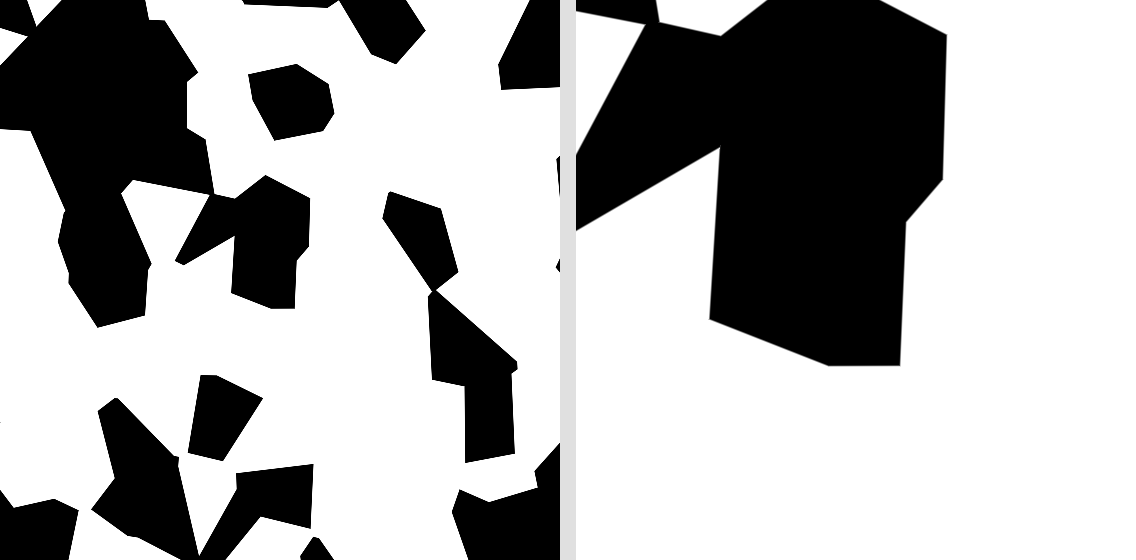
Left: the whole. Right: its middle third, enlarged.
This pattern is drawn by a three.js fragment shader. Its source:

```glsl
varying vec2 vUv;

vec2 hash2(vec2 p) {
  vec2 q = vec2(dot(p, vec2(127.1, 311.7)), dot(p, vec2(269.5, 183.3)));
  return fract(sin(q) * 43758.5453);
}

// Cubes modulo a prime shuffle the cells while keeping the dark share steady.
bool isDark(vec2 cell) {
  float i = floor(mod(cell.x + 8.0 * cell.y + 0.5, 71.0));
  return mod(i * i * i + 0.5, 71.0) < 25.0;
}

void main() {
  vec2 p = vec2(vUv.x, 1.0 - vUv.y) * 8.8;
  vec2 base = floor(p);

  // Nearest dark seed and nearest light seed, as offsets from p.
  vec2 darkSeed = vec2(9.0);
  vec2 lightSeed = vec2(-9.0);
  for (int y = -3; y <= 3; y++) {
    for (int x = -3; x <= 3; x++) {
      vec2 cell = base + vec2(float(x), float(y));
      vec2 seed = cell + hash2(cell) - p;
      if (isDark(cell)) {
        if (dot(seed, seed) < dot(darkSeed, darkSeed)) darkSeed = seed;
      } else if (dot(seed, seed) < dot(lightSeed, lightSeed)) {
        lightSeed = seed;
      }
    }
  }

  // Signed distance to the line halfway between the two seeds.
  float edge = (dot(darkSeed, darkSeed) - dot(lightSeed, lightSeed))
             / (2.0 * length(darkSeed - lightSeed));
  gl_FragColor = vec4(vec3(smoothstep(-0.006, 0.006, edge)), 1.0);
}
```
